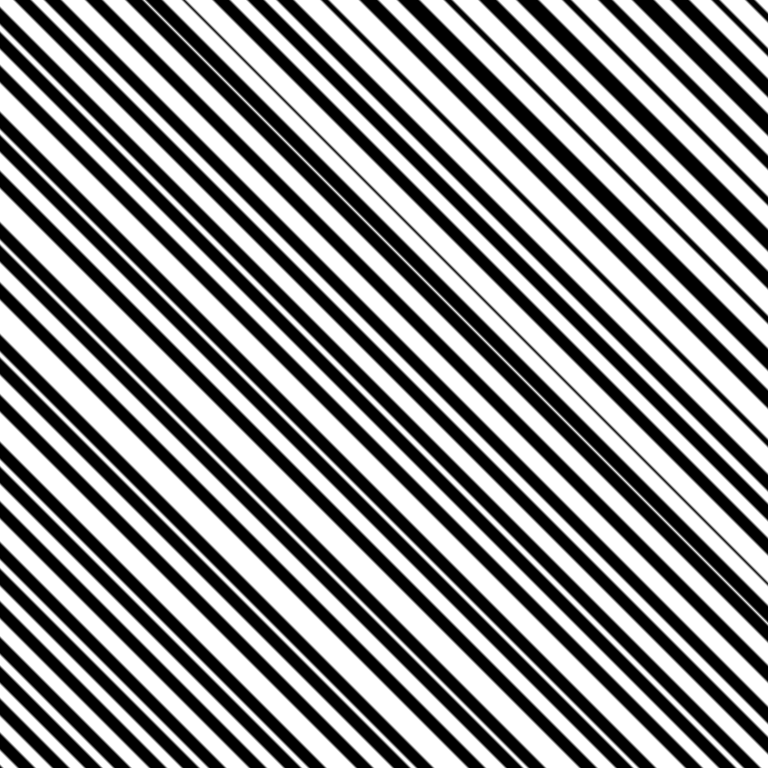
Write a three.js fragment shader that draws this pattern.

```glsl
// Black diagonal stripes on white, with uneven gaps and a few thin or heavy lines.
#define PITCH 0.04617
#define SHIFT -0.305
#define LINE_HALF_WIDTH 0.24
#define WEIGHT_SWING 0.139
#define HAIRLINE_INDEX 6.0
#define HAIRLINE_CUT 0.2
#define TRIPLET_JITTER 0.28
#define KINK 0.45
#define EDGE 0.065
#define INK vec3(0.0)
#define PAPER vec3(1.0)

varying vec2 vUv;

const float TAU = 6.2831853;

float bell(float x, float center, float spread) {
  float t = (x - center) / spread;
  return exp(-t * t);
}

// Center of a stripe, in pitches from the main diagonal
float stripeCenter(float i) {
  float drift = 0.31 * cos(TAU * (i + 2.5) / 21.5)
              - 0.226 * cos(TAU * (i - 2.0) / 44.0);
  float triplets = -TRIPLET_JITTER * cos(TAU * i / 3.0) * bell(i, -7.0, 9.0);
  float kink = KINK * sin(1.2 * (i - 2.5) + 0.1) * bell(i, 3.4, 1.7)
             - 0.25 * bell(i, 9.4, 1.0);
  return i + SHIFT + drift + triplets + kink;
}

// Half the width of a stripe, in pitches; weights alternate in the upper right
float stripeHalfWidth(float i) {
  float x = i - 13.0;
  float phase = TAU * (x / 3.0 - 0.00097 * x * x * x);
  float swing = WEIGHT_SWING * cos(phase - 0.42) * step(9.5, i);
  float hairline = HAIRLINE_CUT * bell(i, HAIRLINE_INDEX, 0.4);
  return min(LINE_HALF_WIDTH - swing - hairline, 0.31);
}

void main() {
  float across = (vUv.x + vUv.y - 1.0) / PITCH;
  float nearest = floor(across - SHIFT + 0.5);

  // Signed distance to the closest stripe
  float dist = 1.0;
  for (int k = -2; k <= 2; k++) {
    float i = nearest + float(k);
    dist = min(dist, abs(across - stripeCenter(i)) - stripeHalfWidth(i));
  }

  gl_FragColor = vec4(mix(INK, PAPER, smoothstep(-EDGE, EDGE, dist)), 1.0);
}
```
